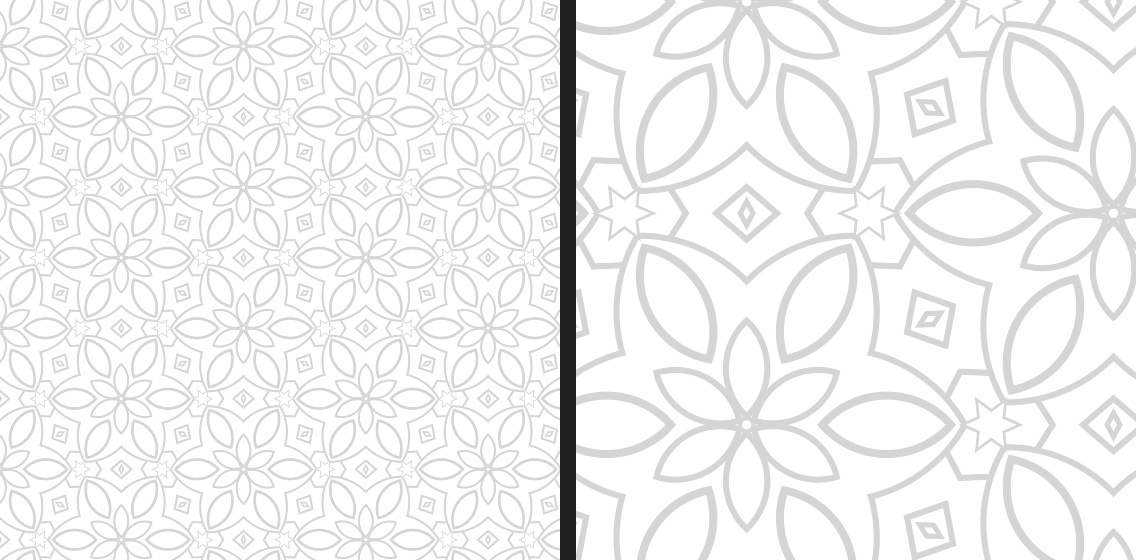
Left: the whole. Right: its middle third, enlarged.
This pattern is drawn by a Shadertoy shader. Its source:

```glsl
const vec3 PAPER = vec3(1.0);
const vec3 LINE_COLOR = vec3(0.835, 0.835, 0.828);

// Layout in canvas units; all later lengths are fractions of SPACING.
const float SPACING = 0.2518;
const vec2 ORIGIN = vec2(0.4349, 0.4138);
const vec2 LATTICE = vec2(1.7345, 1.0);

// Half widths of the strokes.
const float PETAL_LINE = 0.0095;
const float FINE_LINE = 0.0072;
const float STAR_LINE = 0.0032;

// Leaves: centre along the axis, half length, half width.
const vec3 OUTER_PETAL = vec3(0.331, 0.152, 0.069);
const vec3 INNER_PETAL = vec3(0.133, 0.113, 0.049);
const vec2 OUTLINE_CENTER = vec2(0.209, -0.172);
const float OUTLINE_RADIUS = 0.352;
const float HUB_RADIUS = 0.016;

// Half diagonals: along and across the line joining two flowers.
const vec2 DIAMOND = vec2(0.062, 0.072);
const vec2 PIP = vec2(0.028, 0.015);

const float STAR_TIP = 0.068;
const float STAR_NOTCH = 0.034;
const float CHEVRON_APEX = 0.145;
const vec2 CHEVRON_NORMAL = vec2(0.845, 0.535);

const float DEG30 = 0.52359878;
const vec2 DIR30 = vec2(0.8660254, 0.5);
const vec2 DIR60 = vec2(0.5, 0.8660254);
const float STAR_CENTER = 0.5773503;

// Offset from the nearest point of the triangular lattice.
vec2 nearestFlower(vec2 p) {
    vec2 a = mod(p + 0.5 * LATTICE, LATTICE) - 0.5 * LATTICE;
    vec2 b = mod(p, LATTICE) - 0.5 * LATTICE;
    return dot(a, a) < dot(b, b) ? a : b;
}

// Fold all twelve mirror sectors into the one from 0 to 30 degrees.
vec2 foldSector(vec2 p) {
    float angle = atan(p.y, p.x);
    angle = abs(mod(angle + DEG30, 2.0 * DEG30) - DEG30);
    return length(p) * vec2(cos(angle), sin(angle));
}

// Upper half of a pointed leaf lying along x.
float leaf(vec2 p, vec3 shape) {
    float radius = (shape.y * shape.y + shape.z * shape.z) / (2.0 * shape.z);
    return length(p - vec2(shape.x, shape.z - radius)) - radius;
}

float rhombus(vec2 p, vec2 halfSize) {
    return (dot(abs(p), halfSize.yx) - halfSize.x * halfSize.y) / length(halfSize);
}

float star(vec2 p) {
    float angle = DEG30 - abs(atan(p.y, p.x) - DEG30);
    vec2 q = length(p) * vec2(cos(angle), sin(angle));
    vec2 tip = vec2(STAR_TIP, 0.0);
    vec2 edge = normalize(STAR_NOTCH * DIR30 - tip);
    return dot(q - tip, vec2(edge.y, -edge.x));
}

float stroke(float dist, float halfWidth, float pixel) {
    return 1.0 - smoothstep(-0.6 * pixel, 0.6 * pixel, abs(dist) - halfWidth);
}

void mainImage(out vec4 fragColor, in vec2 fragCoord) {
    float pixel = 1.0 / (iResolution.y * SPACING);
    vec2 p = (fragCoord / iResolution.y - ORIGIN) / SPACING;
    vec2 q = foldSector(nearestFlower(p));

    // Frames for the inner petal axis, the edge midpoint and the star.
    vec2 axis = vec2(dot(q, DIR30), dot(q, vec2(DIR30.y, -DIR30.x)));
    vec2 mid = axis - vec2(0.5, 0.0);
    vec2 corner = vec2(STAR_CENTER - q.x, q.y);

    // Flower: two rings of petals, the hub and the scalloped outline.
    float ink = stroke(leaf(q, OUTER_PETAL), PETAL_LINE, pixel);
    float innerPetal = max(leaf(axis, INNER_PETAL), -q.y);
    ink = max(ink, stroke(innerPetal, FINE_LINE, pixel));
    ink = max(ink, stroke(length(q) - HUB_RADIUS, 0.005, pixel));
    ink *= smoothstep(0.007, 0.007 + pixel, length(q));
    float outline = length(q - OUTLINE_CENTER) - OUTLINE_RADIUS;
    ink = max(ink, stroke(outline, FINE_LINE, pixel));

    // Nested diamonds halfway between flowers.
    ink = max(ink, stroke(rhombus(mid, DIAMOND), FINE_LINE, pixel));
    ink = max(ink, stroke(rhombus(mid, PIP), 0.006, pixel));

    // Chevrons joining the outlines around each star.
    vec2 arm = vec2(dot(corner, DIR60), dot(corner, vec2(DIR60.y, -DIR60.x)));
    float chevron = dot(arm - vec2(CHEVRON_APEX, 0.0), CHEVRON_NORMAL);
    ink = max(ink, stroke(chevron, FINE_LINE, pixel) * step(0.0, outline));

    // Hollow star with a thin edge.
    float starDist = star(corner);
    ink *= smoothstep(-pixel, pixel, starDist);
    ink = max(ink, stroke(starDist, STAR_LINE, pixel));

    fragColor = vec4(mix(PAPER, LINE_COLOR, ink), 1.0);
}
```
